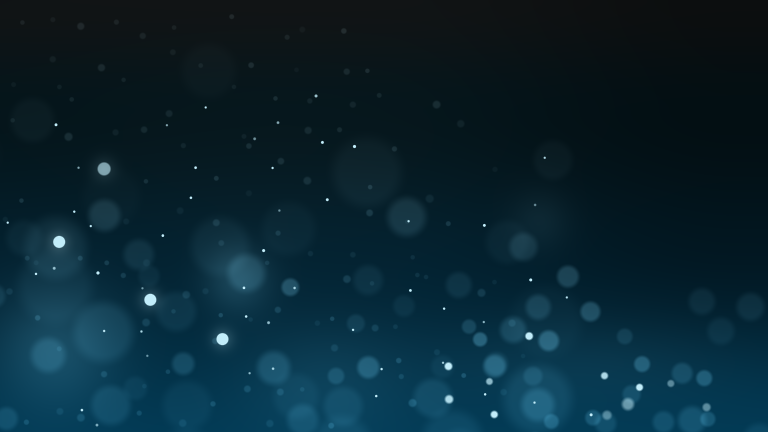
Give the GLSL for this background, as a WebGL 2 fragment shader.

```glsl
#version 300 es
precision highp float;
// Drifting bokeh over a dark teal gradient: hashed cells scatter layers of
// discs (wide veils, mid discs, grey dust, sparks, specks) inside soft regions,
// then a short chain of bright lights with halos is laid over the left side.

#define VEIL_GAIN 0.10
#define BLUR_GAIN 0.15
#define DISC_GAIN 0.28
#define DUST_GAIN 0.16
#define SPARK_GAIN 1.25
#define SPECK_GAIN 1.35
#define HALO_GAIN 0.20
#define HAZE_GAIN 0.11
#define LIGHT_RADIUS 0.0148

uniform vec2 u_resolution;
out vec4 fragColor;

const vec3 SOOT = vec3(0.064, 0.076, 0.080);
const vec3 NIGHT = vec3(0.016, 0.080, 0.102);
const vec3 DEEP = vec3(0.008, 0.132, 0.192);
const vec3 SEA = vec3(0.008, 0.240, 0.350);
const vec3 TEAL = vec3(0.50, 0.74, 0.82);
const vec3 ASH = vec3(0.50, 0.59, 0.61);
const vec3 ICE = vec3(0.76, 0.93, 0.98);

vec3 hash3(vec2 cell, float seed) {
  vec3 q = fract(vec3(cell.xyx + seed) * vec3(0.1031, 0.1030, 0.0973));
  q += dot(q, q.yxz + 33.33);
  return fract((q.xxy + q.yzz) * q.zyx);
}

// Disc with an edge never thinner than about one pixel.
float disc(float dist, float radius, float soft) {
  float edge = max(radius * soft, 1.2 / u_resolution.y);
  return 1.0 - smoothstep(radius - edge, radius + 0.3 * edge, dist);
}

// Region: x start, x end, ceiling at the left, ceiling at the right.
float regionMask(vec2 c, vec4 region) {
  float ceiling = mix(region.z, region.w, smoothstep(0.5, 1.5, c.x));
  float across = smoothstep(region.x - 0.15, region.x + 0.1, c.x)
               * (1.0 - smoothstep(region.y - 0.1, region.y + 0.15, c.x));
  return across * (1.0 - smoothstep(ceiling - 0.25, ceiling + 0.06, c.y));
}

// One scattered layer; radii holds the smallest and largest disc.
float scatter(vec2 p, float cell, vec2 radii, float soft, float chance,
              vec4 region, float seed) {
  vec2 home = floor(p / cell);
  float sum = 0.0;
  for (int j = -1; j <= 1; j++) {
    for (int i = -1; i <= 1; i++) {
      vec2 id = home + vec2(i, j);
      vec3 h = hash3(id, seed);
      vec3 k = hash3(id, seed + 47.0);
      vec2 centre = (id + 0.1 + 0.8 * h.xy) * cell;
      float present = step(h.z, chance * regionMask(centre, region));
      float radius = mix(radii.x, radii.y, k.x * k.x);
      sum += present * mix(0.3, 1.0, k.y) * disc(length(p - centre), radius, soft);
    }
  }
  return sum;
}

// Solid light with a tight glow around it.
float light(vec2 p, vec2 centre, float radius) {
  float d = length(p - centre);
  return disc(d, radius, 0.22) + HALO_GAIN * exp(-d * d / (3.0 * radius * radius));
}

float haze(vec2 p, vec2 centre, vec2 size) {
  vec2 q = (p - centre) / size;
  return exp(-dot(q, q));
}

vec3 backdrop(vec2 p) {
  vec3 col = mix(SEA, DEEP, smoothstep(-0.12, 0.42, p.y));
  col = mix(col, NIGHT, smoothstep(0.32, 0.74, p.y));
  col = mix(col, SOOT, smoothstep(0.74, 1.0, p.y));
  float shade = smoothstep(0.9, 1.7, p.x) * smoothstep(0.05, 0.45, p.y);
  return col * (1.0 - 0.28 * shade);
}

void main() {
  vec2 p = gl_FragCoord.xy / u_resolution.y;
  vec3 col = backdrop(p);
  vec3 tint = mix(TEAL, ASH, smoothstep(0.2, 0.75, p.y));

  // Broad haze: lower left, middle bloom, lower middle and right, left centre.
  float mist = 1.6 * haze(p, vec2(0.13, 0.20), vec2(0.14, 0.14))
             + 1.6 * haze(p, vec2(0.55, 0.355), vec2(0.075, 0.075))
             + 0.7 * haze(p, vec2(0.75, 0.12), vec2(0.20, 0.14))
             + 0.5 * haze(p, vec2(1.35, 0.16), vec2(0.35, 0.11))
             + 0.7 * haze(p, vec2(1.25, 0.49), vec2(0.07, 0.07))
             + 0.2 * haze(p, vec2(0.65, 0.60), vec2(0.50, 0.30));
  col += HAZE_GAIN * mist * tint;

  // Out-of-focus veils and discs.
  float veils = scatter(p, 0.19, vec2(0.05, 0.10), 0.35, 0.65, vec4(-0.2, 1.45, 0.95, 0.68), 3.0);
  float blurs = scatter(p, 0.13, vec2(0.028, 0.052), 0.40, 0.55, vec4(-0.2, 2.0, 0.60, 0.46), 53.0);
  float discs = scatter(p, 0.10, vec2(0.018, 0.030), 0.36, 0.55, vec4(0.75, 2.0, 0.40, 0.36), 11.0);
  float dust = scatter(p, 0.075, vec2(0.006, 0.011), 0.45, 0.62, vec4(-0.2, 1.15, 1.15, 0.65), 19.0);
  col += tint * (VEIL_GAIN * veils * mix(1.0, 0.5, smoothstep(0.3, 0.8, p.y))
               + BLUR_GAIN * blurs + DISC_GAIN * discs + DUST_GAIN * dust);

  // Sharp sparks at the lower right and fine specks throughout.
  float sparks = scatter(p, 0.085, vec2(0.009, 0.018), 0.5, 0.62, vec4(1.05, 1.62, 0.32, 0.28), 29.0);
  float specks = scatter(p, 0.10, vec2(0.0034, 0.0046), 0.5, 0.55, vec4(0.08, 1.35, 0.92, 0.62), 37.0);
  float bright = SPARK_GAIN * sparks + SPECK_GAIN * specks;

  // Chain of lights on a bent diagonal, plus one dimmer light above it.
  for (int i = 0; i < 3; i++) {
    float t = float(i);
    vec2 bend = t * (2.0 - t) * vec2(0.022, -0.0215);
    bright += light(p, vec2(0.137, 0.440) + t * vec2(0.189, -0.1125) + bend, LIGHT_RADIUS);
  }
  bright += 0.55 * light(p, vec2(0.241, 0.609), LIGHT_RADIUS * 1.1);

  col = mix(col, ICE, clamp(bright, 0.0, 1.0));
  fragColor = vec4(col, 1.0);
}
```
